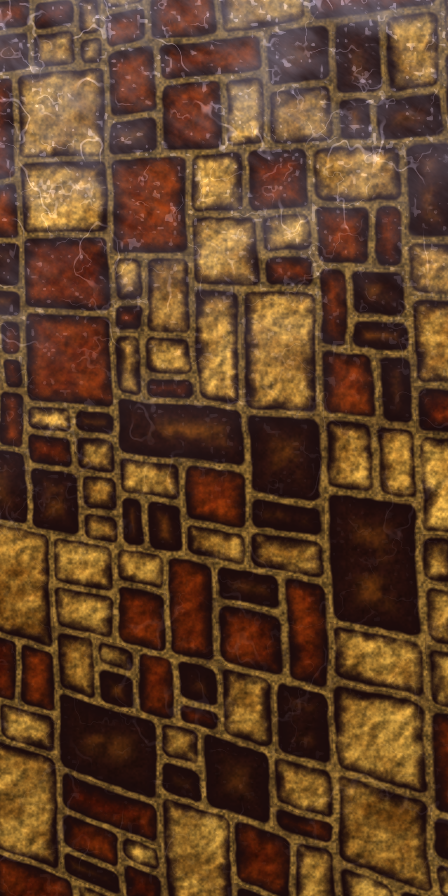
Reproduce this texture procedurally as a Shadertoy shader.

```glsl
const float GROUT_HALF = 0.0055;   // half width of the seams
const float CORNER = 0.017;        // rounding of the tiles
const float VANISH_Y = 1.45;       // height where the rows run level
const float GOLD_SHARE = 0.44;
const float RED_SHARE = 0.32;
const vec3 EDGE_DARK = vec3(0.105, 0.045, 0.045);
const vec3 GOLD_DEEP = vec3(0.42, 0.25, 0.07);
const vec3 GOLD_LIGHT = vec3(0.83, 0.63, 0.27);
const vec3 RED_DEEP = vec3(0.27, 0.07, 0.025);
const vec3 RED_LIGHT = vec3(0.48, 0.18, 0.04);
const vec3 UMBER = vec3(0.15, 0.06, 0.045);
const vec3 AMBER = vec3(0.46, 0.24, 0.06);
const vec3 GROUT = vec3(0.50, 0.37, 0.17);
const vec3 HAZE = vec3(0.61, 0.58, 0.65);

float hash(vec2 p) {
    vec3 q = fract(p.xyx * vec3(0.1031, 0.1030, 0.0973));
    q += dot(q, q.yzx + 33.33);
    return fract((q.x + q.y) * q.z);
}

float rnd(float seed, float k) {
    return hash(vec2(seed * 713.0 + k * 17.3, k * 5.7 + seed * 91.0));
}

float noise(vec2 p) {
    vec2 i = floor(p), f = fract(p);
    f = f * f * (3.0 - 2.0 * f);
    return mix(mix(hash(i), hash(i + vec2(1, 0)), f.x),
               mix(hash(i + vec2(0, 1)), hash(i + vec2(1, 1)), f.x), f.y);
}

float fbm(vec2 p) {
    float sum = 0.0, amp = 0.5;
    for (int i = 0; i < 4; i++) {
        sum += amp * noise(p);
        p = mat2(1.6, 1.2, -1.2, 1.6) * p + 7.1;
        amp *= 0.5;
    }
    return sum / 0.9375;
}

// Five boxes turning around a middle one
void pinwheel(vec2 p, inout vec2 lo, inout vec2 hi, inout float seed) {
    vec2 a = mix(lo, hi, 0.27 + 0.15 * vec2(rnd(seed, 1.0), rnd(seed, 2.0)));
    vec2 b = mix(lo, hi, 0.58 + 0.15 * vec2(rnd(seed, 3.0), rnd(seed, 4.0)));
    float child = 5.0;
    if (p.x < b.x && p.y < a.y) { hi = vec2(b.x, a.y); child = 6.0; }
    else if (p.x >= b.x && p.y < b.y) { lo.x = b.x; hi.y = b.y; child = 7.0; }
    else if (p.x >= a.x && p.y >= b.y) { lo = vec2(a.x, b.y); child = 8.0; }
    else if (p.x < a.x) { hi.x = a.x; lo.y = a.y; child = 9.0; }
    else { lo = a; hi = b; }
    seed = rnd(seed, child);
}

// Cuts a box across its longer side; small boxes stay whole
void splitBox(vec2 p, inout vec2 lo, inout vec2 hi, inout float seed) {
    vec2 size = hi - lo;
    float longSide = max(size.x, size.y);
    if (longSide < 0.15 || (longSide < 0.30 && rnd(seed, 10.0) < 0.42)) return;
    int axis = size.x > size.y ? 0 : 1;
    float cut = mix(lo[axis], hi[axis], mix(0.34, 0.66, rnd(seed, 11.0)));
    bool upper = p[axis] > cut;
    if (upper) lo[axis] = cut; else hi[axis] = cut;
    seed = rnd(seed, upper ? 12.0 : 13.0);
}

// Thin broken creases in the varnish
float creases(vec2 p) {
    float ridge = abs(fbm(p) - 0.5);
    return (1.0 - smoothstep(0.004, 0.022, ridge)) * smoothstep(0.48, 0.7, noise(p * 1.7 + 31.0));
}

void mainImage(out vec4 fragColor, in vec2 fragCoord) {
    vec2 uv = fragCoord / iResolution.x;
    float pixel = 1.0 / iResolution.x;

    // Slanted view, slightly uneven seams
    vec2 p = uv;
    p.y = VANISH_Y + (uv.y - VANISH_Y) / (0.86 + 0.26 * uv.x);
    p.x = uv.x * (1.17 - 0.17 * uv.x) + 0.035 * (uv.y - 1.0);
    p += 0.011 * (vec2(noise(uv * 9.0), noise(uv * 9.0 + 40.0)) - 0.5);
    p += 0.004 * (vec2(noise(uv * 45.0), noise(uv * 45.0 + 70.0)) - 0.5);

    // Tile layout
    vec2 lo = vec2(-0.32, -0.45), hi = vec2(1.30, 2.55);
    float seed = 0.37;
    for (int i = 0; i < 2; i++) pinwheel(p, lo, hi, seed);
    for (int i = 0; i < 5; i++) splitBox(p, lo, hi, seed);
    vec2 halfSize = 0.5 * (hi - lo);
    vec2 corner = abs(p - 0.5 * (lo + hi)) - halfSize + GROUT_HALF + CORNER;
    float inside = CORNER - length(max(corner, 0.0)) - min(max(corner.x, corner.y), 0.0);
    float depth = inside / min(halfSize.x, halfSize.y);

    // Mottled leaf under the varnish
    float mottle = fbm(uv * 17.0 + seed * 50.0);
    float fine = fbm(uv * 65.0);
    float grain = noise(uv * 190.0) - 0.5;
    float relief = fbm(uv * 38.0) - fbm(uv * 38.0 + vec2(-0.25, 0.35));
    float tone = smoothstep(0.2, 0.8, 0.6 * mottle + 0.4 * fine);
    float kind = rnd(seed, 20.0), shade = rnd(seed, 21.0);
    vec3 fill;
    if (kind < GOLD_SHARE) {
        fill = mix(GOLD_DEEP, GOLD_LIGHT, clamp(0.72 * tone + 0.45 * shade - 0.05, 0.0, 1.0));
        fill *= 1.0 + 0.32 * grain + 1.1 * relief;
    } else if (kind < GOLD_SHARE + RED_SHARE) {
        fill = mix(RED_DEEP, RED_LIGHT, clamp(0.8 * tone + 0.4 * shade - 0.15, 0.0, 1.0));
        fill *= 1.0 + 0.22 * grain + 0.8 * relief;
    } else {
        float glow = smoothstep(0.35, 1.0, depth) * smoothstep(0.3, 0.65, mottle);
        fill = mix(UMBER, AMBER, glow * (0.25 + 0.65 * shade));
        fill *= 1.0 + 0.25 * grain + 0.6 * relief;
    }
    fill *= mix(0.84, 1.08, smoothstep(0.0, 1.6, uv.y));

    // Burnt rim fading into each tile
    float rim = inside + 0.026 * (mottle - 0.5) + 0.012 * (fine - 0.5);
    float rimWidth = kind < GOLD_SHARE ? 0.030 : 0.040;
    vec3 color = mix(EDGE_DARK, fill, smoothstep(0.001, rimWidth, rim));

    // Gilded seams
    float seam = 1.0 - smoothstep(-pixel, 0.003 + pixel, inside);
    vec3 seamColor = GROUT * (0.62 + 0.65 * fine + 0.6 * grain);
    color = mix(color, seamColor, seam * (0.72 + 0.28 * smoothstep(0.3, 0.6, mottle)));

    // Pale reflection towards the top and left, with creases
    float reach = smoothstep(0.75, 2.0, uv.y + 0.22 * (0.5 - uv.x));
    float cloud = smoothstep(0.25, 0.75, fbm(uv * vec2(5.0, 8.0) + 12.0));
    float streak = fbm(mat2(0.8, 0.6, -0.6, 0.8) * uv * vec2(22.0, 60.0));
    float haze = reach * (0.14 + 0.34 * cloud + 0.30 * (streak - 0.4));
    color = mix(color, HAZE, clamp(haze, 0.0, 0.7));
    float crease = creases(uv * vec2(9.0, 7.0)) + 0.7 * creases(uv.yx * 14.0 + 5.0);
    color += HAZE * crease * (0.08 + 0.28 * reach);
    float glint = smoothstep(0.70, 0.86, noise(uv * 110.0)) * smoothstep(0.45, 0.65, streak);
    color += HAZE * glint * (0.05 + 0.30 * reach);

    fragColor = vec4(clamp(color, 0.0, 1.0), 1.0);
}
```
